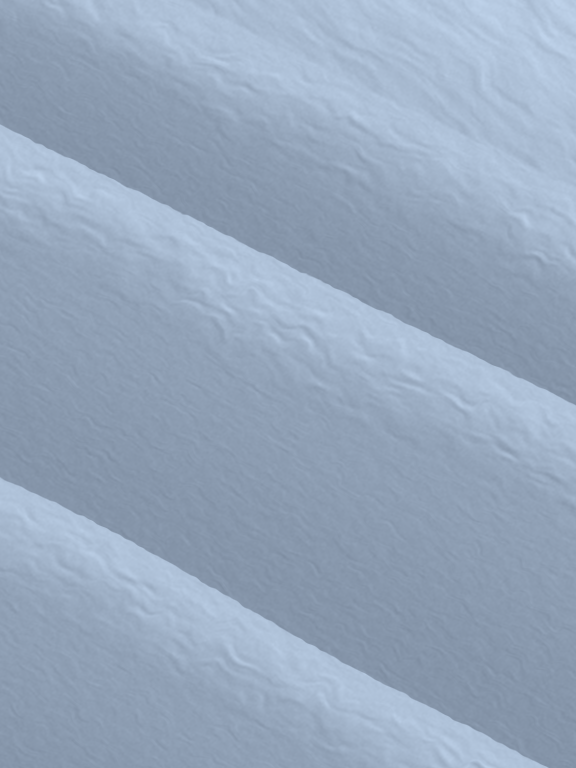
Give the GLSL for this texture, as a Shadertoy shader.

```glsl
// Draws soft blue crinkled cloth lying in three diagonal folds.

const vec3 SHADE_BLUE = vec3(0.520, 0.582, 0.662);
const vec3 LIGHT_BLUE = vec3(0.700, 0.775, 0.865);
const float FOLD_ANGLE = 0.46;

float hash(vec2 cell) {
    vec3 v = fract(vec3(cell.xyx) * 0.1031);
    v += dot(v, v.yzx + 33.33);
    return fract((v.x + v.y) * v.z);
}

float noise(vec2 p) {
    vec2 cell = floor(p), f = fract(p);
    f = f * f * (3.0 - 2.0 * f);
    float low = mix(hash(cell), hash(cell + vec2(1, 0)), f.x);
    float high = mix(hash(cell + vec2(0, 1)), hash(cell + vec2(1, 1)), f.x);
    return mix(low, high, f.y);
}

// Coordinates along and across a direction falling to the right.
vec2 slant(vec2 p, float angle) {
    float c = cos(angle), s = sin(angle);
    return vec2(c * p.x - s * p.y, s * p.x + c * p.y) + 3.0;
}

// Height of stretched, meandering wrinkles.
float relief(vec2 q, vec2 freq) {
    float bend = noise(q * freq.x * 1.3) + 0.5 * noise(q * freq.x * 2.7 + 9.0);
    vec2 w = q * freq + vec2(0.0, 1.8 * bend);
    return 0.7 * noise(w) + 0.3 * noise(w * vec2(1.7, 2.1) + 17.0);
}

// Relief lit from the upper side.
float emboss(vec2 q, vec2 freq) {
    return relief(q, freq) - relief(q + vec2(0.12 / freq.x, 0.5 / freq.y), freq);
}

// Fine thread grain.
float weave(vec2 p) {
    vec2 q = slant(p, 0.9);
    return noise(q * vec2(210, 330)) + noise(q.yx * vec2(240, 390)) - 1.0;
}

// Height of a fold edge at x.
float foldEdge(float x, float start, float slope, float wobble) {
    return start - slope * x + wobble * sin(9.2 * x) * (1.0 - 1.4 * x);
}

// Brightness of a fold: d lies below its edge, depth reaches the next fold.
float foldTone(vec2 p, float d, float crest, float depth) {
    vec2 q = slant(p, FOLD_ANGLE);
    float drift = (noise(q * vec2(9, 16)) - 0.5) * 0.035;
    float e = d + drift * smoothstep(0.0, 0.07, d);
    float tone = 0.27 * (1.0 - smoothstep(0.25 * depth, depth, d));
    tone += 0.66 * (1.0 - smoothstep(0.12 * crest, crest, e));
    float crinkle = smoothstep(-0.01, 0.055, d)
                  * (1.0 - smoothstep(0.5 * crest, 1.25 * crest, e));
    tone += 0.62 * crinkle * emboss(q, vec2(27, 88));
    tone += mix(0.23, 0.10, crinkle) * emboss(slant(p, 0.56), vec2(42, 165));
    return tone;
}

// Bright cloth behind the folds, with long steep creases.
float backTone(vec2 p, float above) {
    vec2 q = slant(p, 0.66);
    float tone = mix(0.77, 1.06, smoothstep(0.0, 0.20, above));
    tone += 0.50 * emboss(q, vec2(15, 72));
    return tone + 0.16 * emboss(q, vec2(36, 150));
}

// Coverage of the cloth below an edge.
float cover(float d, float softness) {
    float w = max(softness, 1.0 / iResolution.y);
    return smoothstep(-w, w, d);
}

void mainImage(out vec4 fragColor, in vec2 fragCoord) {
    vec2 p = fragCoord / iResolution.y;

    // Distances below the three edges, with a slight fabric fuzz
    float fuzz = (noise(p * 110.0) - 0.5) * 0.003;
    float top = foldEdge(p.x, 1.115, 0.480, 0.003) - p.y + fuzz;
    float middle = foldEdge(p.x, 0.837, 0.486, 0.001) - p.y + fuzz;
    float bottom = foldEdge(p.x, 0.378, 0.530, 0.010) - p.y + fuzz;

    // Layers from back to front
    float tone = backTone(p, -top);
    tone = mix(tone, foldTone(p, top, 0.145, 0.285), cover(top, 0.004));
    tone = mix(tone, foldTone(p, middle, 0.160, 0.470), cover(middle, 0.0012));
    tone = mix(tone, foldTone(p, bottom, 0.150, 0.440), cover(bottom, 0.0012));

    // Thread grain and colour
    tone += 0.075 * weave(p);
    vec3 colour = mix(SHADE_BLUE, LIGHT_BLUE, clamp(tone, -0.15, 1.25));
    fragColor = vec4(colour, 1.0);
}
```
